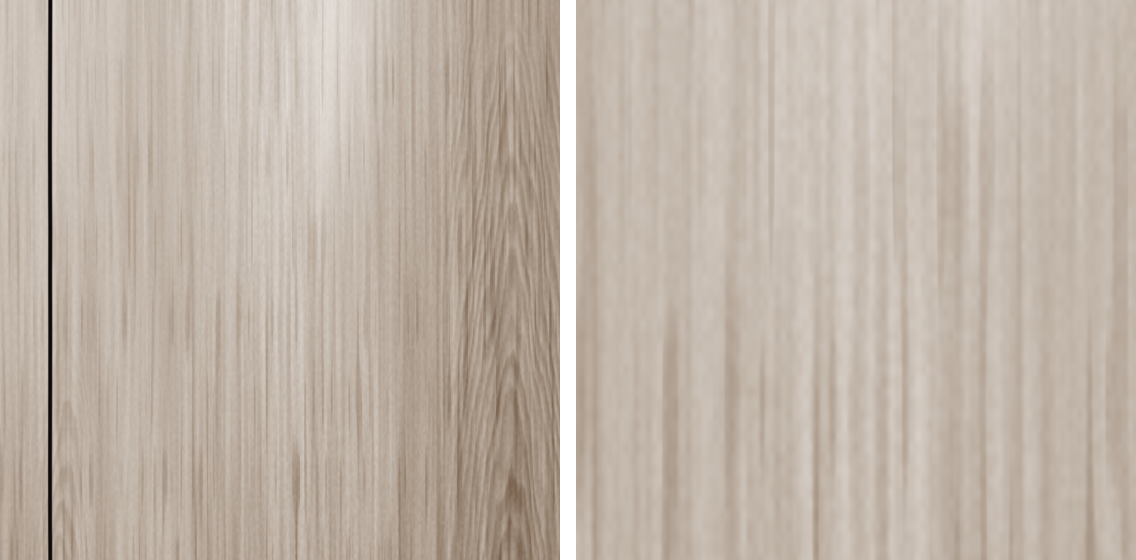
Left: the whole. Right: its middle third, enlarged.
Write a Shadertoy shader that draws this texture.

```glsl
// Pale wood veneer with fine vertical grain, a soft sheen and a dark panel seam.
// Stretched value noise makes the fibres; nested arches make the cathedral
// figure; the summed tone is mapped to a beige colour ramp.

float hash(vec2 p) {
    vec3 q = fract(vec3(p.xyx) * 0.1031);
    q += dot(q, q.yzx + 33.33);
    return fract((q.x + q.y) * q.z);
}

float noise(vec2 p) {
    vec2 cell = floor(p), f = fract(p);
    f = f * f * (3.0 - 2.0 * f);
    float low = mix(hash(cell), hash(cell + vec2(1, 0)), f.x);
    float high = mix(hash(cell + vec2(0, 1)), hash(cell + vec2(1, 1)), f.x);
    return mix(low, high, f.y);
}

// Bell curve of unit height
float bell(float x, float centre, float width) {
    float d = (x - centre) / width;
    return exp(-d * d);
}

// Growth rings cut at a slant: nested, steep arches pointing upwards
float cathedral(vec2 p, float centre, float rings) {
    float side = p.x - centre + 0.012 * (noise(p * vec2(9, 5)) - 0.5);
    float level = p.y + 7.5 * sqrt(side * side + 0.0002);
    level += 0.10 * noise(p * vec2(50, 7)) + 0.02 * noise(p * vec2(220, 40));
    float ring = level * rings;
    float strength = 0.3 + 0.7 * noise(vec2(floor(ring), 4.0));
    float line = fract(ring);
    return strength * smoothstep(0.0, 0.65, line) * (1.0 - smoothstep(0.7, 1.0, line));
}

// Broad light: bright at the top, falling off downwards and to the right
float lighting(vec2 p) {
    float tone = 0.58 + 0.26 * p.y - 0.40 * smoothstep(0.52, 0.98, p.x);
    tone += 0.25 * bell(p.x, 0.62, 0.075) * smoothstep(0.45, 1.0, p.y);
    tone += 0.13 * bell(p.x, 0.50, 0.11) * smoothstep(0.1, 0.75, p.y);
    tone -= 0.07 * bell(p.x, 0.26, 0.07) * smoothstep(0.2, 0.7, p.y);
    tone -= 0.09 * bell(p.x, 0.757, 0.010);
    tone -= 0.10 * bell(p.x, 0.03, 0.06) * (1.0 - smoothstep(0.0, 0.5, p.y));
    return tone;
}

// Fine fibres, centred near zero; dark pores cut deeper than light streaks
float fibres(vec2 p) {
    p.x += 0.004 * noise(p * vec2(5, 2));
    float streaks = noise(p * vec2(135, 2.5)) + 0.8 * noise(p * vec2(250, 5) + 17.0) - 0.9;
    float bands = noise(p * vec2(38, 1.2) + 5.0) - 0.5;
    float pores = smoothstep(0.60, 0.92, noise(p * vec2(190, 7) + 41.0));
    pores *= 0.4 + 0.6 * noise(p * vec2(60, 5) + 9.0);
    return 0.24 * streaks + 0.13 * bands - 0.32 * pores + 0.05;
}

void mainImage(out vec4 fragColor, in vec2 fragCoord) {
    vec2 p = fragCoord / iResolution.xy;
    float pixel = 1.0 / iResolution.x;

    // Grain is faint in the bright left part, strong below and to the right
    float contrast = 0.55 + 0.35 * smoothstep(0.25, 0.55, p.x) + 0.35 * (1.0 - p.y);
    contrast *= 1.0 - 0.4 * bell(p.x, 0.62, 0.08) * p.y;
    float tone = lighting(p) + contrast * fibres(p);

    // Large figure on the right, a faint one beside the seam
    float rightFigure = smoothstep(0.76, 0.86, p.x) * (1.0 - smoothstep(0.75, 1.05, p.y));
    float leftFigure = bell(p.x, 0.115, 0.045) * (1.0 - smoothstep(0.2, 0.5, p.y));
    tone += rightFigure * (0.10 - 0.34 * cathedral(p, 0.915, 11.0));
    tone += leftFigure * (0.06 - 0.22 * cathedral(p, 0.118, 13.0));

    // Short speckle over the veneer
    tone += 0.10 * contrast * (noise(p * vec2(300, 150)) - 0.5);
    tone = clamp(tone, -0.25, 1.15);

    // Brown to pale beige, warmer in the middle tones
    vec3 colour = mix(vec3(0.55, 0.47, 0.40), vec3(0.84, 0.81, 0.78), tone);
    colour -= vec3(0.0, 0.02, 0.05) * max(tone * (1.0 - tone), 0.0);

    // Dark seam with a soft lit edge on its right
    float seam = abs(p.x - 0.0895 - 0.0008 * (noise(vec2(p.y * 12.0, 3.0)) - 0.5));
    colour += 0.04 * bell(p.x, 0.097, 0.004);
    float cover = 1.0 - smoothstep(0.0035 - pixel, 0.0035 + pixel, seam);
    colour = mix(colour, vec3(0.05, 0.04, 0.035), cover);

    fragColor = vec4(colour, 1.0);
}
```
